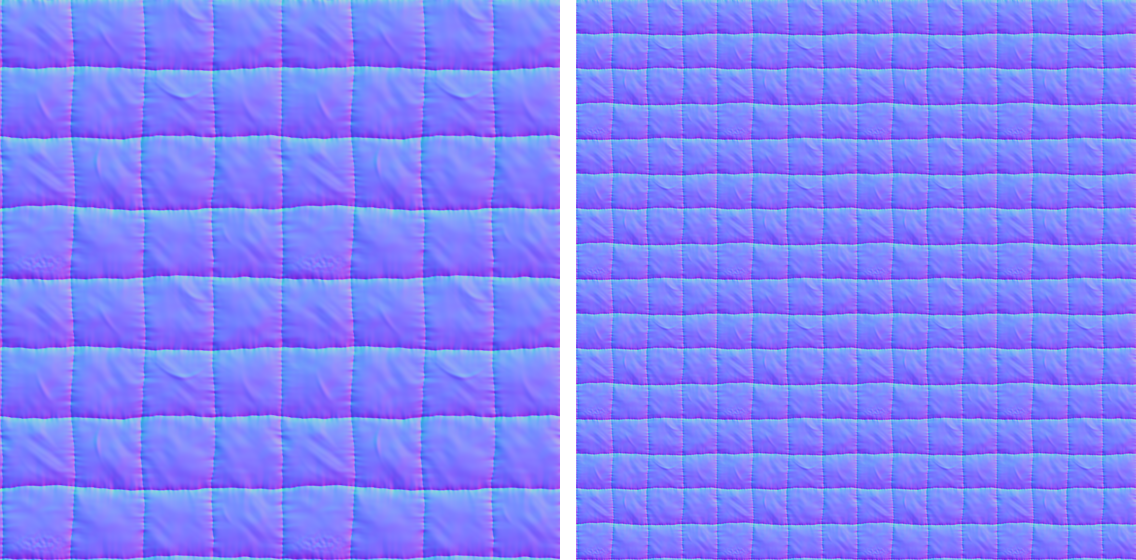
Left: one tile. Right: repeated 2 by 2.
This texture map is drawn by a Shadertoy shader. Its source:

```glsl
// Normal map of quilted, padded fabric: 8 x 8 puffy squares with stitched seams and creases.

float hash(vec2 p) {
    return fract(sin(dot(p, vec2(127.1, 311.7))) * 43758.5);
}

float cornerSlope(vec2 corner, vec2 offset, vec2 period) {
    float angle = 6.2832 * hash(mod(corner, period));
    return dot(vec2(cos(angle), sin(angle)), offset);
}

// Gradient noise that wraps at the given period
float noise(vec2 p, vec2 period) {
    vec2 i = floor(p), f = p - i;
    vec2 u = f * f * f * (f * (f * 6.0 - 15.0) + 10.0);
    vec2 e = vec2(1, 0);
    float low = mix(cornerSlope(i, f, period), cornerSlope(i + e, f - e, period), u.x);
    float high = mix(cornerSlope(i + e.yx, f - e.yx, period),
                     cornerSlope(i + 1.0, f - 1.0, period), u.x);
    return mix(low, high, u.y);
}

// Puffed profile between parallel seams, with stitches and gathered cloth
float padding(float across, float along, vec2 dome, float seed) {
    float q = 2.0 * fract(across) - 1.0;
    float q2 = q * q;
    float seamDist = 0.5 - 0.5 * abs(q);
    float stitch = 1.0 + 0.3 * cos(6.2832 * 14.0 * along);
    float reach = 0.09 + 0.1 * noise(vec2(along, across) * 2.0 + seed, vec2(8));
    float pucker = noise(vec2(along * 11.0, across * 2.0) + seed, vec2(44, 8));
    return -dome.x * q2 - dome.y * q2 * q2 * q2
         - 0.010 * stitch * exp(-seamDist / 0.03)
         + 0.022 * pucker * exp(-seamDist / max(reach, 0.03));
}

// One short, bent crease scattered near each square
float creases(vec2 p) {
    float sum = 0.0;
    vec2 square = floor(p);
    for (int y = -1; y <= 1; y++)
    for (int x = -1; x <= 1; x++) {
        vec2 id = square + vec2(x, y);
        vec2 key = mod(id, 4.0);
        vec2 center = id + 0.15 + 0.7 * vec2(hash(key + 7.3), hash(key + 19.1));
        float angle = -0.8 + 1.8 * (hash(key + 31.7) - 0.5);
        vec2 d = p - center;
        float along = dot(d, vec2(cos(angle), sin(angle)));
        float side = dot(d, vec2(-sin(angle), cos(angle)));
        side += (hash(key + 43.9) - 0.5) * 2.5 * along * along;
        float size = 0.13 + 0.12 * hash(key + 57.2);
        float bump = exp(-along * along / (size * size) - side * side / 0.0016);
        sum += bump * (0.018 * hash(key + 61.4) - 0.005);
    }
    return sum;
}

// Cloth height; p counts squares, and the creasing repeats every four
float clothHeight(vec2 p) {
    vec2 wobble = vec2(noise(p + 0.37, vec2(4)), noise(p + vec2(2.6, 1.4), vec2(4)));
    vec2 ragged = vec2(noise(p * 6.0, vec2(24)), noise(p * 6.0 + 9.5, vec2(24)));
    vec2 s = p + 0.07 * wobble + 0.018 * ragged;

    float h = padding(s.x, s.y, vec2(0.020, 0.017), 0.0)
            + padding(s.y, s.x, vec2(0.060, 0.025), 3.5);

    // Soft undulation and slanted wrinkles
    h += 0.030 * noise(p * 2.0 + 0.3, vec2(8)) + 0.008 * noise(p * 5.0, vec2(20));
    vec2 bent = p + 0.15 * wobble.yx;
    float wrinkle = noise(vec2(bent.x - bent.y, 4.0 * (bent.x + bent.y)), vec2(4, 16));
    float mask = smoothstep(-0.15, 0.35, noise(p * 2.0 + 5.2, vec2(8)));
    h += 0.022 * mask * wrinkle + creases(bent);

    // Crinkled patch
    vec2 patchPos = mod(p - vec2(0.55, 0.2) + 2.0, 4.0) - 2.0;
    float patchMask = exp(-dot(patchPos * patchPos, vec2(9, 70)));
    return h + 0.010 * patchMask * noise(p * 16.0, vec2(64));
}

void mainImage(out vec4 fragColor, in vec2 fragCoord) {
    vec2 p = 8.0 * fragCoord / iResolution.xy - vec2(0.04, 0.03);
    vec2 e = vec2(0.012, 0);
    vec2 slope = vec2(clothHeight(p + e) - clothHeight(p - e),
                      clothHeight(p + e.yx) - clothHeight(p - e.yx)) / (2.0 * e.x);
    vec3 normal = normalize(vec3(-slope, 1));
    fragColor = vec4(0.5 + 0.5 * normal, 1);
}
```
